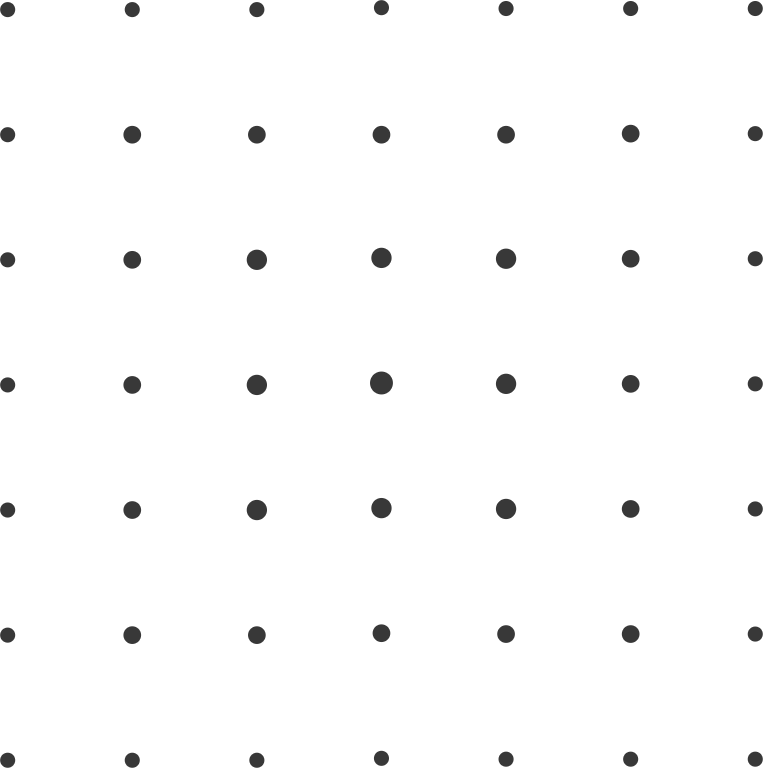
Reproduce this pattern procedurally as a WebGL 1 fragment shader.

```glsl
precision highp float;

// A seven by seven grid of dark round dots on white. Dots shrink linearly with
// each square ring away from the middle one, and whole columns sit slightly
// off the common row lines. Each pixel tests only the dot of its nearest cell.

uniform vec2 u_resolution;

// Lengths are fractions of the canvas side.
const vec2 GRID_CENTER = vec2(0.4967, 0.4988);
const vec2 PITCH = vec2(0.16224, 0.1629);
const float RINGS = 3.0;            // rings of dots around the middle one
const float CENTER_RADIUS = 0.0149;
const float RADIUS_STEP = 0.0017;   // radius lost per ring
const float MIDDLE_LIFT = 0.0025;   // upward drift of the middle column
const float RIGHT_LIFT = 0.0014;    // upward drift of the columns right of it
const vec2 LEVEL_CELL = vec2(0.5, 2.0); // middle of the pair that stays level
const vec3 PAPER = vec3(1.0);
const vec3 INK = vec3(0.22);

// Vertical drift of the dot in a cell, counted from the middle of the grid.
float dotLift(vec2 cell) {
  float lift = mix(MIDDLE_LIFT, RIGHT_LIFT, step(0.5, cell.x));
  lift *= step(-0.5, cell.x);
  vec2 fromLevel = abs(cell - LEVEL_CELL);
  bool isLevel = fromLevel.x < 0.75 && fromLevel.y < 0.25;
  return isLevel ? 0.0 : lift;
}

// Signed distance to the dot of the nearest cell.
float dotDistance(vec2 p) {
  vec2 offset = p - GRID_CENTER;
  vec2 cell = clamp(floor(offset / PITCH + 0.5), -RINGS, RINGS);
  float ring = max(abs(cell.x), abs(cell.y));
  vec2 local = offset - cell * PITCH - vec2(0.0, dotLift(cell));
  return length(local) - (CENTER_RADIUS - RADIUS_STEP * ring);
}

void main() {
  float side = min(u_resolution.x, u_resolution.y);
  vec2 p = gl_FragCoord.xy / side;

  // One pixel wide edge smoothing
  float coverage = clamp(0.5 - dotDistance(p) * side, 0.0, 1.0);
  gl_FragColor = vec4(mix(PAPER, INK, coverage), 1.0);
}
```
